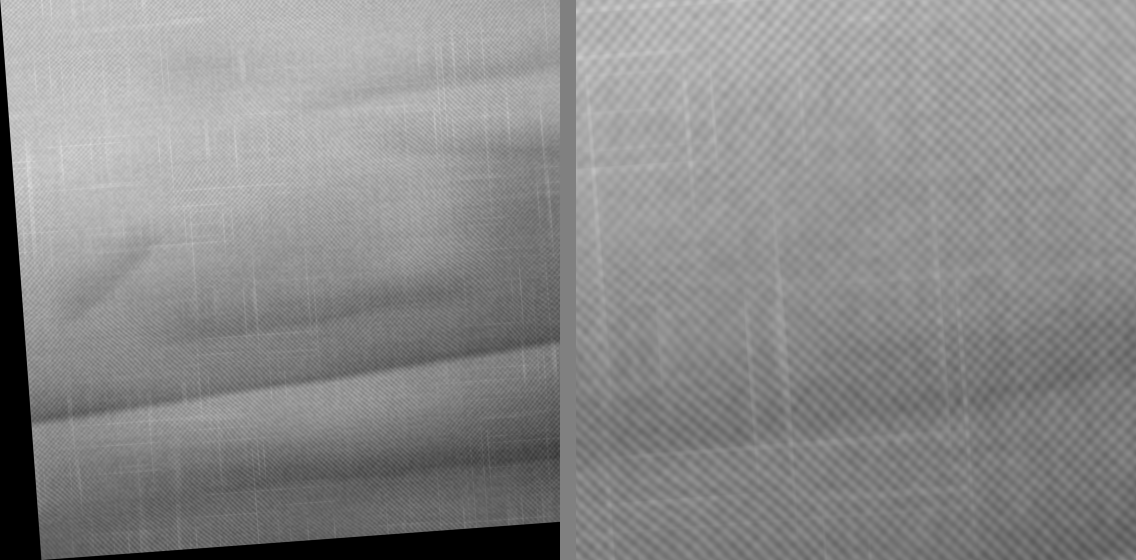
Left: the whole. Right: its middle third, enlarged.
Write a three.js fragment shader that draws this texture.

```glsl
varying vec2 vUv;

const float PI = 3.14159265;
const vec2 CLOTH_CORNER = vec2(0.074, 0.0);
const float CLOTH_TILT = 0.0735;
const float EDGE_SOFTNESS = 0.0012;

const float TONE_TOP = 0.755;
const float TONE_ABOVE_FOLD = 0.53;
const float TONE_BELOW_FOLD = 0.57;
const float TONE_BOTTOM = 0.41;
const float SIDE_FALLOFF = 0.11;

const float FOLD_HEIGHT = 0.242;
const float FOLD_SLOPE = 0.148;
const float FOLD_SHADOW = 0.14;
const float FOLD_REACH = 0.035;

const vec2 THREADS = vec2(232.0, 224.0);
const float WEAVE_CONTRAST = 0.036;
const float GRAIN_CONTRAST = 0.045;
const float SLUB_CONTRAST = 0.05;
const float RIPPLE_CONTRAST = 0.10;

float hash(vec2 p) {
  vec3 q = fract(vec3(p.xyx) * 0.1031);
  q += dot(q, q.yzx + 33.33);
  return fract((q.x + q.y) * q.z);
}

float noise(vec2 p) {
  vec2 cell = floor(p);
  vec2 f = fract(p);
  f = f * f * (3.0 - 2.0 * f);
  float low = mix(hash(cell), hash(cell + vec2(1.0, 0.0)), f.x);
  float high = mix(hash(cell + vec2(0.0, 1.0)), hash(cell + 1.0), f.x);
  return mix(low, high, f.y);
}

float fbm(vec2 p) {
  float sum = 0.0;
  float gain = 0.5;
  for (int i = 0; i < 4; i++) {
    sum += gain * noise(p);
    p = p * 2.03 + 17.3;
    gain *= 0.5;
  }
  return sum / 0.9375;
}

// Soft elliptical patch, 1 at its centre
float patchAt(vec2 p, vec2 centre, vec2 radius) {
  vec2 q = (p - centre) / radius;
  return exp(-dot(q, q));
}

// Soft crease between two points, sharp below and fading upwards
float crease(vec2 p, vec2 a, vec2 b, float width) {
  vec2 along = b - a;
  float t = dot(p - a, along) / dot(along, along);
  float side = (along.x * (p.y - a.y) - along.y * (p.x - a.x)) / length(along);
  side += 0.012 * (noise(p * 9.0) - 0.5);
  float reach = side > 0.0 ? width : width * 0.3;
  float ends = smoothstep(-0.1, 0.15, t) * smoothstep(1.1, 0.85, t);
  return ends * exp(-side * side / (reach * reach));
}

// Broad light, the main fold and the smaller creases
float clothShade(vec2 p) {
  float d = p.y - FOLD_HEIGHT - FOLD_SLOPE * p.x;
  d += 0.008 * (noise(vec2(p.x * 7.0, 2.0)) - 0.5);
  float above = mix(TONE_ABOVE_FOLD, TONE_TOP, smoothstep(0.0, 0.5, d));
  above -= FOLD_SHADOW * exp(-max(d, 0.0) / FOLD_REACH);
  float below = mix(TONE_BELOW_FOLD, TONE_BOTTOM, smoothstep(0.02, 0.19, -d));
  below += 0.07 * smoothstep(0.2, 0.28, -d) * smoothstep(0.45, 0.9, p.x);
  float tone = mix(below, above, smoothstep(-0.014, 0.006, d));
  tone -= SIDE_FALLOFF * p.x * p.x;

  tone -= 0.06 * patchAt(p, vec2(0.37, 0.88), vec2(0.12, 0.07));
  tone -= 0.07 * patchAt(p, vec2(0.95, 0.62), vec2(0.13, 0.12));
  tone += 0.05 * patchAt(p, vec2(0.75, 0.61), vec2(0.09, 0.11));
  tone += 0.05 * patchAt(p, vec2(0.58, 0.27), vec2(0.22, 0.07));
  tone -= 0.05 * patchAt(p, vec2(0.12, 0.22), vec2(0.12, 0.09));

  tone -= 0.06 * crease(p, vec2(0.28, 0.39), vec2(0.85, 0.48), 0.04);
  tone -= 0.06 * crease(p, vec2(0.12, 0.42), vec2(0.29, 0.58), 0.04);
  tone -= 0.06 * crease(p, vec2(0.65, 0.74), vec2(1.1, 0.73), 0.05);
  tone -= 0.06 * crease(p, vec2(0.50, 0.80), vec2(1.1, 0.91), 0.04);
  tone -= 0.05 * crease(p, vec2(0.38, 0.13), vec2(1.1, 0.20), 0.03);

  vec2 ripple = vec2(p.x * 2.6, (p.y - FOLD_SLOPE * p.x) * 9.0);
  float strength = mix(1.0, 0.45, smoothstep(0.55, 0.9, p.y - 0.3 * p.x));
  return tone + RIPPLE_CONTRAST * strength * (fbm(ripple) - 0.5);
}

// Staggered grains whose leading diagonal drifts over the cloth
float weave(vec2 p) {
  vec2 wobble = vec2(noise(p * vec2(22.0, 9.0)), noise(p * vec2(9.0, 22.0) + 40.0));
  vec2 t = p * THREADS + 1.6 * wobble;
  float lean = smoothstep(0.2, 0.8, noise(p * 5.0 + 8.0) + 0.6 * (0.5 - p.y));
  float falling = cos(PI * (t.x + t.y));
  float rising = cos(PI * (t.x - t.y));
  float grains = mix(rising, falling, mix(0.35, 0.8, lean));
  float clarity = mix(0.5, 1.3, smoothstep(0.25, 0.7, fbm(p * 6.0)));
  float grit = noise(t * 0.9 + 70.0) - 0.5;
  return WEAVE_CONTRAST * clarity * grains + GRAIN_CONTRAST * grit;
}

// Thicker threads that run for a while in either direction
float slubs(vec2 p) {
  float upright = noise(p * vec2(190.0, 7.0) + 11.0);
  float level = noise(p * vec2(6.0, 180.0) + 53.0);
  float thick = smoothstep(0.78, 1.0, upright) + 0.6 * smoothstep(0.8, 1.0, level);
  float faint = 0.35 * (upright + level - 1.0);
  return SLUB_CONTRAST * (thick * smoothstep(0.35, 0.65, noise(p * 5.0 + 3.0)) + faint);
}

void main() {
  float c = cos(CLOTH_TILT);
  float s = sin(CLOTH_TILT);
  vec2 q = vUv - CLOTH_CORNER;
  vec2 cloth = vec2(c * q.x + s * q.y, c * q.y - s * q.x);
  float tone = clothShade(vUv) + weave(cloth) + slubs(cloth);
  vec2 inside = smoothstep(-EDGE_SOFTNESS, EDGE_SOFTNESS, cloth);
  gl_FragColor = vec4(vec3(clamp(tone, 0.0, 1.0) * inside.x * inside.y), 1.0);
}
```
